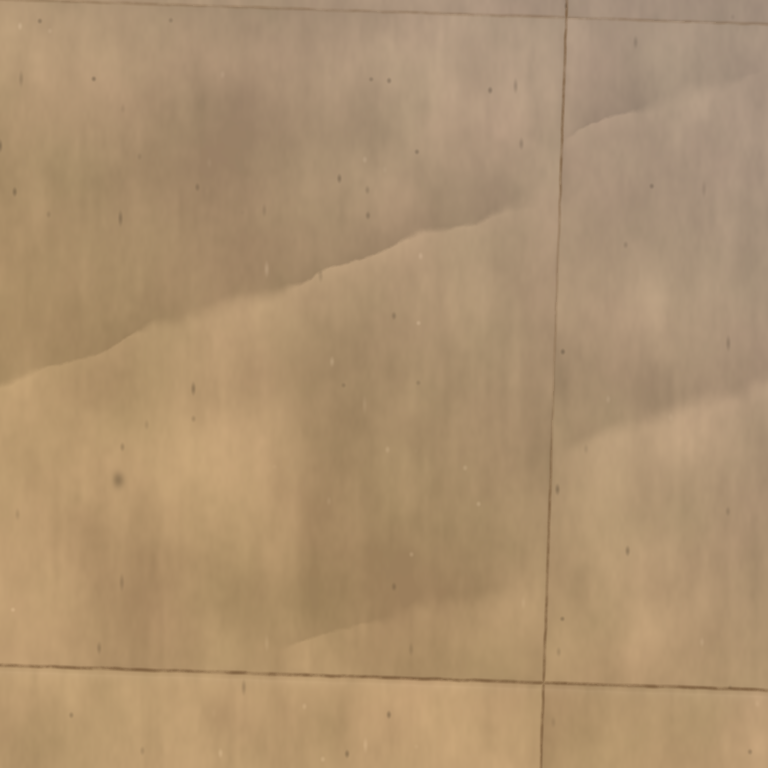
Write a WebGL 1 fragment shader that draws this texture.

```glsl
precision highp float;
// Large worn sandstone slabs with thin, slightly skewed brown joints.
// Layered noise gives blotchy stains and short vertical streaks, one-sided
// ridges give the diagonal veins, and a cellular grid scatters faint pits.

uniform vec2 u_resolution;

float hash(vec2 p) {
  return fract(sin(dot(p, vec2(127.1, 311.7))) * 43758.547);
}

float noise(vec2 p) {
  vec2 i = floor(p), f = fract(p);
  f = f * f * (3.0 - 2.0 * f);
  vec2 e = vec2(0.0, 1.0);
  return mix(mix(hash(i), hash(i + e.yx), f.x),
             mix(hash(i + e.xy), hash(i + e.yy), f.x), f.y);
}

float layeredNoise(vec2 p) {
  float sum = 0.0, weight = 0.5;
  for (int i = 0; i < 5; i++) {
    sum += weight * noise(p);
    p = mat2(1.6, 1.2, -1.2, 1.6) * p + 3.7;
    weight *= 0.58;
  }
  return sum / 1.11;
}

// Soft elliptical stain
float stain(vec2 p, vec2 center, vec2 radius) {
  vec2 d = (p - center) / radius;
  return exp(-dot(d, d));
}

// Diagonal edge of varying softness: pale below, dark above, fading outward
float vein(vec2 p, vec2 start, vec2 end) {
  float slope = (end.y - start.y) / (end.x - start.x);
  float wobble = 0.004 * sin(p.x * 21.0) + 0.003 * sin(p.x * 53.0 + 1.0)
               + 0.012 * (layeredNoise(p * 40.0) - 0.5);
  float h = p.y - start.y - slope * (p.x - start.x) + wobble;
  float span = smoothstep(start.x - 0.02, start.x + 0.02, p.x)
             * (1.0 - smoothstep(end.x - 0.08, end.x + 0.02, p.x));
  float soft = mix(0.003, 0.018, smoothstep(0.35, 0.75, noise(p * 9.0 + 3.0)));
  float pale = exp(-abs(h) / 0.045), dark = -exp(-abs(h) / 0.07);
  float patchy = 0.55 + 0.8 * noise(p * vec2(16.0, 10.0));
  return span * patchy * mix(pale, dark, smoothstep(-soft, soft, h));
}

// Sparse soft marks, one at most in each cell, of random size and strength
float flecks(vec2 p, vec2 cells, float density, float size) {
  vec2 g = p * cells, id = floor(g);
  vec2 center = 0.25 + 0.5 * vec2(hash(id + 4.1), hash(id + 8.3));
  vec2 d = (fract(g) - center) / cells;
  float r = length(d * vec2(1.0, 0.3 + 0.7 * hash(id + 6.7)));
  float strength = step(hash(id), density) * hash(id + 2.9);
  return strength * (1.0 - smoothstep(0.0, size, r));
}

void main() {
  vec2 uv = gl_FragCoord.xy / u_resolution;
  float px = 1.0 / min(u_resolution.x, u_resolution.y);

  // Skewed slab grid
  vec2 slabSize = vec2(1.0, 0.867);
  vec2 q = vec2(uv.x - 0.704 - 0.034 * uv.y, uv.y - 0.134 + 0.0325 * uv.x);
  vec2 slab = floor(q / slabSize);
  vec2 toJoint = (fract(q / slabSize + 0.5) - 0.5) * slabSize;
  toJoint += 0.0012 * (vec2(noise(uv.yx * 60.0), noise(uv * 60.0)) - 0.5);
  vec2 p = uv + slab * 7.3;

  // Stains, broken streaks and grain
  float tone = 0.45 + 0.06 * (hash(slab + 2.0) - 0.5);
  tone += 0.85 * (layeredNoise(p * vec2(7.0, 5.5)) - 0.5);
  tone += 0.35 * (layeredNoise(p * vec2(19.0, 12.0) + 9.0) - 0.5);
  float streaky = 0.4 + 0.9 * noise(p * vec2(9.0, 7.0) + 31.0);
  tone += 0.15 * streaky * (noise(p * vec2(48.0, 8.0)) - 0.5);
  tone += 0.13 * streaky * (noise(p * vec2(110.0, 22.0)) - 0.5);
  tone += 0.07 * (noise(p * vec2(200.0, 80.0)) - 0.5);
  tone -= 0.26 * stain(uv, vec2(0.20, 0.79), vec2(0.24, 0.13));
  tone -= 0.28 * stain(uv, vec2(0.56, 0.38), vec2(0.17, 0.20))
              * smoothstep(0.375, 0.395, uv.x);
  tone -= 0.18 * stain(uv, vec2(0.32, 0.24), vec2(0.20, 0.07));
  tone -= 0.16 * stain(uv, vec2(0.88, 0.52), vec2(0.10, 0.06));
  tone += 0.26 * stain(uv, vec2(0.27, 0.41), vec2(0.12, 0.11));
  tone += 0.20 * stain(uv, vec2(0.02, 0.30), vec2(0.12, 0.22));
  tone += 0.14 * stain(uv, vec2(0.30, 0.92), vec2(0.35, 0.05));
  tone += 0.20 * (1.0 - smoothstep(-0.02, 0.02, q.y));

  // Diagonal veins
  tone += 0.26 * vein(uv, vec2(-0.05, 0.485), vec2(0.71, 0.745));
  tone += 0.22 * vein(uv, vec2(0.735, 0.415), vec2(1.10, 0.540));
  tone += 0.18 * vein(uv, vec2(0.745, 0.825), vec2(1.00, 0.915));
  tone += 0.20 * vein(uv, vec2(0.38, 0.165), vec2(0.70, 0.240));

  vec3 color = mix(vec3(0.59, 0.495, 0.375), vec3(0.775, 0.655, 0.505),
                   clamp(tone, 0.0, 1.15));

  // Cool grey toward the upper right, warm toward the lower left
  float cool = smoothstep(0.5, 1.9, uv.x * 0.8 + uv.y * 1.1);
  color += mix(vec3(0.014, 0.0, -0.022), vec3(-0.012, 0.015, 0.075), cool);
  color += vec3(-0.020, 0.004, -0.012) * (layeredNoise(p * 9.0 + 20.0) - 0.5);

  // Faint pits, pale scratches and one larger knot
  color *= 1.0 - 0.22 * flecks(p, vec2(31.0, 23.0), 0.08, 0.0045);
  color += 0.07 * flecks(p + 5.0, vec2(27.0, 16.0), 0.08, 0.0045);
  color *= 1.0 - 0.22 * stain(uv, vec2(0.154, 0.375), vec2(0.007, 0.010));

  // Joints: thin broken core, soft halo, pale lip beneath the lower one
  vec2 d = abs(toJoint);
  float wear = smoothstep(0.15, 0.75, layeredNoise(uv * 65.0));
  float faded = smoothstep(0.34, 0.46, uv.y) * (1.0 - smoothstep(0.68, 0.82, uv.y));
  float upright = (0.65 - 0.40 * faded) * (0.45 + 0.55 * wear);
  float level = mix(0.75, 0.28, smoothstep(0.4, 0.8, uv.y)) * (0.35 + 0.65 * wear);
  vec2 core = 1.0 - smoothstep(vec2(0.0), vec2(0.0022, 0.0028) + px, d);
  vec2 halo = exp(-d / vec2(0.006, 0.007));
  color += 0.03 * exp(-abs(toJoint.y + 0.009) / 0.005) * (1.0 - uv.y);
  color *= 1.0 - 0.08 * max(halo.x * upright, halo.y * level);
  color = mix(color, vec3(0.45, 0.335, 0.22), max(core.x * upright, core.y * level));

  gl_FragColor = vec4(color, 1.0);
}
```
